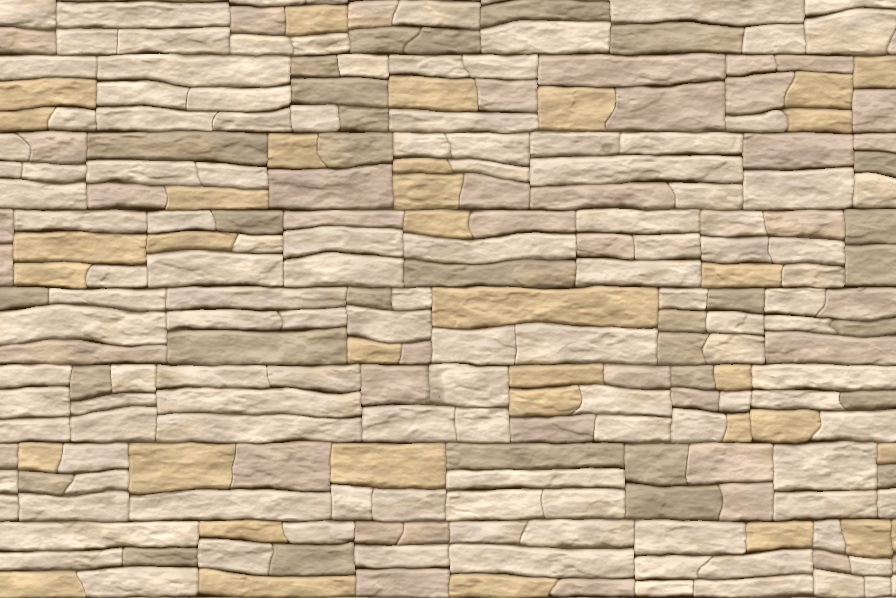
A Shadertoy shader for this texture:

```glsl
#define COURSES 7.7
#define PANEL_WIDTH 0.25
#define EDGE_RADIUS 0.0065
#define JOINT 0.0003
#define RELIEF 0.36
#define CREAM vec3(0.885, 0.812, 0.718)
#define OCHRE vec3(0.83, 0.725, 0.56)
#define ROSE vec3(0.805, 0.715, 0.63)
#define GREY vec3(0.715, 0.645, 0.54)
#define SHADOW vec3(0.20, 0.13, 0.05)

float hash(vec2 p) {
    vec3 q = fract(p.xyx * 0.1031);
    q += dot(q, q.yzx + 33.33);
    return fract((q.x + q.y) * q.z);
}

float noise(vec2 p) {
    vec2 i = floor(p), f = fract(p);
    f = f * f * (3.0 - 2.0 * f);
    return mix(mix(hash(i), hash(i + vec2(1, 0)), f.x),
               mix(hash(i + vec2(0, 1)), hash(i + vec2(1, 1)), f.x), f.y);
}

float fbm(vec2 p) {
    float sum = 0.0, amp = 0.5;
    for (int i = 0; i < 4; i++) {
        sum += amp * noise(p);
        p = mat2(1.6, 1.2, -1.2, 1.6) * p + 7.3;
        amp *= 0.5;
    }
    return sum;
}

// Irregular division of a line; every "period"-th edge stays in place
float edgeAt(float i, float seed, float period) {
    float loose = step(0.5, mod(i + 0.25, period));
    return i + loose * 0.55 * (hash(vec2(i, seed)) - 0.5);
}

// Returns cell index, lower edge, upper edge
vec3 divide(float x, float seed, float period) {
    float i = floor(x);
    if (x < edgeAt(i, seed, period)) i -= 1.0;
    else if (x > edgeAt(i + 1.0, seed, period)) i += 1.0;
    return vec3(i, edgeAt(i, seed, period), edgeAt(i + 1.0, seed, period));
}

// Courses hold panels, panels hold ledges, ledges hold one or two stones.
// Returns rounded distance to the stone edge and the stone's seed.
vec2 stoneAt(vec2 p) {
    p += vec2(0.008, 0.011) * (vec2(fbm(p * 26.0), fbm(p * vec2(12.0, 17.0) + 40.0)) - 0.47);
    float y = p.y * COURSES + 20.0;
    float course = floor(y);
    float x = p.x / PANEL_WIDTH + 50.0 + hash(vec2(course, 3.0));
    vec3 panel = divide(x, course + 200.0, 1e4);
    float seed = floor(997.0 * hash(vec2(panel.x, course)));

    float ledges = 2.0 + step(0.4, hash(vec2(seed, 5.0)));
    float v = fract(y) * ledges;
    v += 0.22 * (noise(vec2(p.x * 9.0, seed)) - 0.5) * v * (ledges - v);
    vec3 ledge = divide(v, seed, ledges);
    seed += 37.0 * ledge.x;

    float stones = 1.0 + step(0.42, hash(vec2(seed, 9.0)));
    float width = panel.z - panel.y;
    float u = clamp((x - panel.y) / width, 0.0, 0.9999) * stones;
    u += 0.35 * (noise(p * 24.0 + seed) - 0.5) * u * (stones - u);
    vec3 stone = divide(u, seed + 400.0, stones);
    seed += 131.0 * stone.x;

    // Undersides are more ragged than tops and ends
    vec2 side = vec2(u - stone.y, stone.z - u) * width * PANEL_WIDTH / stones;
    vec2 rise = vec2(v - ledge.y, ledge.z - v) / (ledges * COURSES);
    float ragged = fbm(p * vec2(20.0, 9.0) + seed);
    rise.x -= 0.010 * ragged * ragged;
    rise.y -= 0.0028 * noise(p * vec2(36.0, 12.0) + seed * 1.7) - 0.0008;
    side += 0.0012;
    vec2 inset = vec2(min(side.x, side.y), min(rise.x, rise.y)) - JOINT;
    return vec2(EDGE_RADIUS - length(max(EDGE_RADIUS - inset, 0.0)), seed);
}

// Chipped edges, broken facets and rough grain
float relief(vec2 p, vec2 stone) {
    float bevel = smoothstep(-0.002, EDGE_RADIUS, stone.x);
    vec2 q = p + stone.y * vec2(0.37, 0.61);
    float rock = fbm(q * vec2(11.0, 25.0));
    float facet = abs(fbm(q * vec2(14.0, 30.0) + 9.0) - 0.47);
    float layer = smoothstep(0.49, 0.58, rock);
    return 0.003 * bevel + 0.0022 * layer + 0.010 * rock - 0.009 * facet
         + 0.0035 * fbm(q * vec2(50.0, 85.0));
}

vec3 stoneColour(vec2 p, float seed) {
    float pick = hash(vec2(seed, 17.0));
    vec3 colour = pick < 0.55 ? CREAM : pick < 0.68 ? OCHRE : pick < 0.86 ? ROSE : GREY;
    float stain = fbm(p * vec2(9.0, 17.0) + seed * 0.73);
    colour = mix(colour, OCHRE, 0.4 * smoothstep(0.50, 0.75, stain));
    colour *= 0.96 + 0.07 * hash(vec2(seed, 29.0));
    return colour * (0.86 + 0.27 * fbm(p * vec2(22.0, 42.0) + seed));
}

void mainImage(out vec4 fragColor, in vec2 fragCoord) {
    vec2 p = fragCoord / iResolution.y;
    float pixel = 1.0 / iResolution.y;
    vec2 stone = stoneAt(p);

    // Light from above, slightly from the left
    vec2 toLight = vec2(-0.0014, 0.0036);
    vec2 lit = stoneAt(p + toLight);
    lit.y = stone.y;
    float slope = (relief(p, stone) - relief(p + toLight, lit)) / length(toLight);
    float light = clamp(1.0 + RELIEF * slope, 0.5, 1.11);
    light *= mix(0.84, 1.0, smoothstep(0.0, 0.005, stone.x));

    // Shaded stone turns warmer, joints vary from faint to deep
    vec3 colour = stoneColour(p, stone.y) * pow(vec3(light), vec3(1.0, 1.1, 1.3));
    float solid = smoothstep(-0.0022 - 0.5 * pixel, 0.0012 + 0.5 * pixel, stone.x);
    float depth = mix(0.6, 1.0, smoothstep(0.25, 0.6, noise(p * vec2(11.0, 19.0) + 5.0)));
    colour = mix(colour, SHADOW, (1.0 - solid) * depth);
    fragColor = vec4(clamp(colour, 0.0, 1.0), 1.0);
}
```
